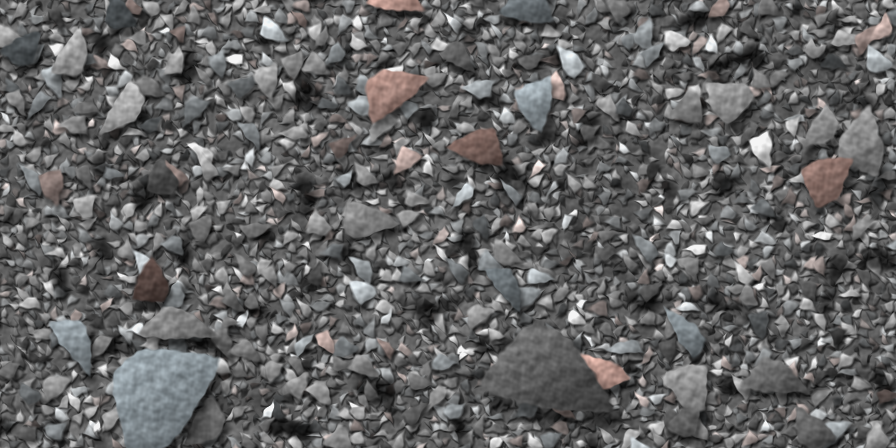
This texture is drawn by a WebGL 1 fragment shader. Its source:

```glsl
precision highp float;
uniform vec2 u_resolution;

#define MEAN_TONE 0.45
#define TONE_SPREAD 0.30
#define BRIGHT_CHIPS 0.38
#define SHADOW_DEPTH 0.55
#define STONE_ROUNDING 0.24
#define RELIEF 0.19
#define PIT_DEPTH 0.66
#define RAGGEDNESS 0.006
#define EDGE_BLUR 0.0038
#define LIGHT_DIR vec2(-0.45, 0.89)

vec2 hash2(vec2 p) {
    vec3 q = fract(p.xyx * vec3(0.1031, 0.1030, 0.0973));
    q += dot(q, q.yzx + 33.33);
    return fract((q.xx + q.yz) * q.zy);
}

float cornerSlope(vec2 corner, vec2 offset) {
    float angle = 6.2832 * hash2(corner).x;
    return dot(vec2(cos(angle), sin(angle)), offset);
}

float gradientNoise(vec2 p) {
    vec2 i = floor(p), f = fract(p);
    vec2 u = f * f * f * (f * (f * 6.0 - 15.0) + 10.0);
    vec2 e = vec2(1.0, 0.0);
    float low = mix(cornerSlope(i, f), cornerSlope(i + e, f - e), u.x);
    float high = mix(cornerSlope(i + e.yx, f - e.yx),
                     cornerSlope(i + 1.0, f - 1.0), u.x);
    return mix(low, high, u.y);
}

float roughHeight(vec2 p) {
    return gradientNoise(p * 25.0)
         + 0.5 * gradientNoise(p * 54.0 + 17.0)
         + 0.25 * gradientNoise(p * 108.0 + 41.0);
}

// Rounded irregular pentagon; the result is in radii, negative inside
float stoneEdge(vec2 d, float turn, float squash, float radius) {
    float c = cos(turn), s = sin(turn);
    vec2 q = vec2(c * d.x + s * d.y, squash * (c * d.y - s * d.x)) / radius;
    if (dot(q, q) > 9.0) return 2.0;
    float sum = 0.0;
    for (int k = 0; k < 5; k++) {
        float side = float(k);
        float angle = 1.2566 * side + 0.5 * sin(turn * 7.0 + side * 2.4);
        sum += exp(9.0 * dot(q, vec2(cos(angle), sin(angle))));
    }
    return log(sum) / 9.0 - 1.0;
}

// Scatters one size of stone over the ground, each with a shadow
vec3 addStones(vec3 ground, vec2 p, float freq, float density, float tinting) {
    vec2 g = p * freq;
    vec2 cell = floor(g);
    float blur = max(EDGE_BLUR, 1.0 / u_resolution.y) * freq;
    float mottle = 1.0 + 0.22 * gradientNoise(p * 60.0 + freq);
    for (int j = 1; j >= -1; j--) {
        for (int i = -1; i <= 1; i++) {
            vec2 id = cell + vec2(float(i), float(j));
            vec2 key = id + freq * 7.3;
            vec2 place = hash2(key);
            vec2 form = hash2(key + 71.7);
            vec2 shade = hash2(key + 139.1);
            vec2 kind = hash2(key + 211.9);
            if (kind.x > density) continue;

            vec2 d = g - id - 0.2 - 0.6 * place;
            float radius = mix(0.28, 0.52, form.y);
            float turn = (form.x - 0.5) * 3.1416;
            float squash = mix(1.05, 1.75, place.x);
            float soft = blur / radius;

            float shadowEdge = stoneEdge(d + 0.17 * LIGHT_DIR, turn, squash, radius);
            float shadow = 1.0 - smoothstep(-0.3, 0.2 + soft, shadowEdge);
            ground *= 1.0 - SHADOW_DEPTH * shadow;

            float edge = stoneEdge(d, turn, squash, radius);
            float tone = MEAN_TONE + TONE_SPREAD * (shade.x + form.y - 1.0)
                       + BRIGHT_CHIPS * pow(shade.y, 8.0);
            float lit = clamp(dot(d, LIGHT_DIR) / radius, -1.0, 1.0);
            vec3 tint = mix(vec3(1.0), vec3(1.2, 0.95, 0.88), step(kind.y, 0.12));
            tint = mix(tint, vec3(0.93, 1.0, 1.04), step(0.7, kind.y));
            vec3 stone = tone * mottle * (1.0 + STONE_ROUNDING * lit)
                       * mix(vec3(1.0), tint, tinting);
            ground = mix(stone, ground, smoothstep(-soft, soft, edge));
        }
    }
    return ground;
}

void main() {
    vec2 p = gl_FragCoord.xy / u_resolution.y;
    vec2 ragged = p + RAGGEDNESS * vec2(gradientNoise(p * 45.0 + 5.0),
                                        gradientNoise(p * 45.0 + 83.0));

    // Earthy bed and dense grit
    vec3 color = vec3(0.37 + 0.14 * gradientNoise(p * 16.0));
    color = addStones(color, ragged, 52.0, 0.75, 0.2);
    color = addStones(color, ragged, 33.0, 0.55, 0.3);

    // Dark hollows
    float hollow = smoothstep(0.2, 0.5, gradientNoise(ragged * 11.0 + 29.0));
    color *= 1.0 - PIT_DEPTH * hollow;

    // Loose pebbles, from small to large
    color = addStones(color, ragged, 19.0, 0.24, 0.5);
    color = addStones(color, ragged, 9.5, 0.14, 0.9);
    color = addStones(color, ragged, 4.3, 0.04, 1.0);

    // Rough surface lit from above, with broad patches of tone
    float slope = roughHeight(p) - roughHeight(p + 0.008 * LIGHT_DIR);
    color *= 1.0 + 0.16 * gradientNoise(p * 2.5 + 7.0);
    color += RELIEF * slope * (0.4 + color);
    gl_FragColor = vec4(clamp(color, 0.03, 0.96), 1.0);
}
```
